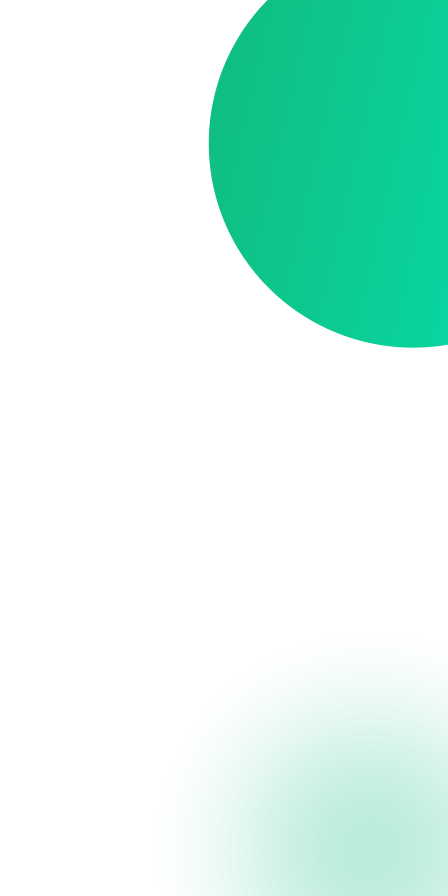
Write a WebGL 2 fragment shader that draws this background.

```glsl
#version 300 es
precision highp float;

uniform vec2 u_resolution;
out vec4 fragColor;

// Coverage of a disc, smoothed over about one pixel
float discMask(vec2 p, vec2 center, float radius) {
    float pixel = 1.0 / u_resolution.x;
    return clamp(0.5 - (length(p - center) - radius) / pixel, 0.0, 1.0);
}

// Soft round falloff from 1 at the center to 0 at the reach
float softGlow(vec2 p, vec2 center, float reach) {
    return 1.0 - smoothstep(0.0, reach, length(p - center));
}

void main() {
    // Canvas width is 1, height is 2
    vec2 p = gl_FragCoord.xy / u_resolution.x;
    vec3 color = vec3(1.0);

    // Pale mint glow near the lower right corner
    vec3 mint = vec3(0.73, 0.925, 0.855);
    color = mix(color, mint, softGlow(p, vec2(0.828, 0.104), 0.526));

    // Green disc with a slanted gradient, cut by the top and right edges
    vec2 discCenter = vec2(0.922, 1.680);
    float radius = 0.456;
    vec2 slant = normalize(vec2(1.0, -0.23));
    float along = dot(p - discCenter, slant) / radius + 1.0;
    vec3 green = mix(vec3(0.060, 0.745, 0.507), vec3(0.038, 0.823, 0.615), along / 1.25);
    color = mix(color, green, discMask(p, discCenter, radius));

    fragColor = vec4(color, 1.0);
}
```
